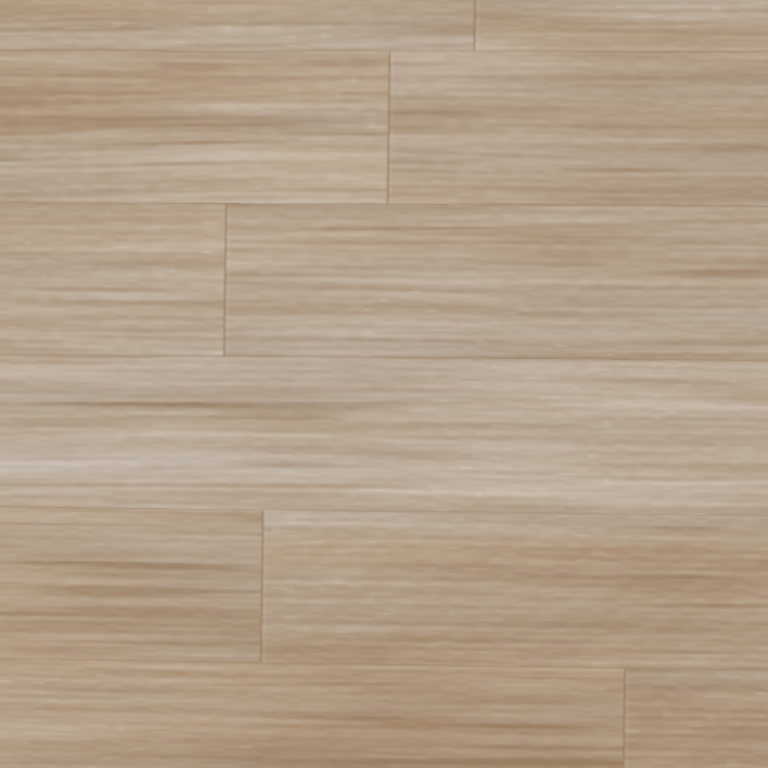
Reproduce this texture procedurally as a WebGL 1 fragment shader.

```glsl
precision highp float;
// Pale oak plank floor: staggered horizontal boards with soft, faint seams.
// Each board shifts a stack of long stretched value noise (clouds, streaks,
// threads, fibres, dark veins, pale flecks) that sets its tone of brown.

uniform vec2 u_resolution;

const vec3 DARK_WOOD = vec3(0.605, 0.497, 0.385);
const vec3 PALE_WOOD = vec3(0.800, 0.752, 0.692);
const vec3 SEAM_COLOR = vec3(0.590, 0.480, 0.360);
const vec3 WARM_TINT = vec3(0.014, -0.003, -0.024);

const float BOARD_HEIGHT = 0.198;
const float FIRST_SEAM = 0.0655;    // distance below the top edge
const float SEAM_TILT = 0.018;      // perspective drop toward the right
const float JOINT_SLANT = 0.015;
const float SEAM_SOFTNESS = 0.0018; // gaussian radius of every gap
const float SEAM_STRENGTH = 0.30;
const float JOINT_STRENGTH = 0.50;
const float GRAIN_BEND = 0.010;
const float GRAIN_STRENGTH = 1.08;
const float BOARD_VARIATION = 0.05;

float hash(vec2 p) {
  return fract(sin(dot(p, vec2(127.1, 311.7))) * 43758.5453);
}

float noise(vec2 p) {
  vec2 i = floor(p);
  vec2 f = fract(p);
  f = f * f * (3.0 - 2.0 * f);
  return mix(mix(hash(i), hash(i + vec2(1.0, 0.0)), f.x),
             mix(hash(i + vec2(0.0, 1.0)), hash(i + vec2(1.0, 1.0)), f.x), f.y);
}

// Horizontal position of the end joint in each row, counted from the top
float jointPosition(float row) {
  if (row < 0.5) return 0.619;
  if (row < 1.5) return 0.506;
  if (row < 2.5) return 0.293;
  if (row < 3.5) return 1.400;
  if (row < 4.5) return 0.341;
  return 0.812;
}

// Signed change of tone caused by the grain at p
float grain(vec2 p) {
  p.y += GRAIN_BEND * (noise(p * vec2(2.5, 8.0)) - 0.5);
  float cloud = noise(p * vec2(2.2, 14.0)) - 0.5;
  float streak = noise(p * vec2(2.4, 50.0)) - 0.5;
  float fineStreak = noise(p * vec2(4.0, 105.0) + 17.0) - 0.5;
  float thread = noise(p * vec2(6.5, 185.0) + 53.0) - 0.5;
  float fibre = noise(p * vec2(60.0, 240.0) + 41.0) - 0.5;
  float patchy = smoothstep(0.25, 0.75, noise(p * vec2(3.5, 12.0) + 9.0));
  float vein = smoothstep(0.62, 0.92, noise(p * vec2(4.0, 115.0) + 63.0));
  float fleck = smoothstep(0.72, 1.0, noise(p * vec2(48.0, 165.0) + 85.0));
  float texture = 0.19 * cloud + 0.19 * streak + 0.23 * fineStreak
                + 0.24 * thread + 0.13 * fibre;
  return texture - 0.22 * vein * patchy + 0.14 * fleck * (1.0 - patchy);
}

// Soft line that is never thinner than a pixel
float lineMask(float dist, float pixel) {
  float radius = max(SEAM_SOFTNESS, 0.6 * pixel);
  return exp(-dist * dist / (radius * radius));
}

void main() {
  vec2 uv = gl_FragCoord.xy / u_resolution;
  float pixel = 1.0 / min(u_resolution.x, u_resolution.y);

  // Board layout, measured downward from the top
  float depth = (1.0 - uv.y) / (1.0 + SEAM_TILT * uv.x);
  float rowCoord = (depth - FIRST_SEAM) / BOARD_HEIGHT + 1.0;
  float row = floor(rowCoord);
  float inRow = fract(rowCoord);
  float jointX = jointPosition(row) - JOINT_SLANT * (inRow - 0.5) * BOARD_HEIGHT;
  float fromJoint = uv.x - jointX;
  vec2 board = vec2(row, step(0.0, fromJoint));
  float seed = hash(board + 3.7);

  // Wood tone: board offset, grain and soft room light
  vec2 grainPoint = vec2(uv.x, depth) + vec2(seed * 37.0, board.y * 11.0 + row * 2.3);
  float middleGlow = exp(-pow((depth - 0.52) / 0.20, 2.0));
  float corner = smoothstep(0.55, 1.0, depth) * mix(0.5, 1.0, smoothstep(0.1, 0.7, uv.x));
  float tone = 0.535 + BOARD_VARIATION * (seed - 0.5) + GRAIN_STRENGTH * grain(grainPoint);
  tone += 0.08 * middleGlow - 0.17 * corner;
  vec3 color = mix(DARK_WOOD, PALE_WOOD, clamp(tone, 0.0, 1.0));

  // Warm and grey drift along the grain
  float warmth = noise(grainPoint * vec2(2.0, 22.0) + 29.0) - 0.5;
  color += WARM_TINT * (warmth + 0.2 * corner - 0.3 * middleGlow);

  // Long seams fade in and out; end joints carry a faint bright bevel
  float seamDist = min(inRow, 1.0 - inRow) * BOARD_HEIGHT;
  float seamFade = 0.35 + noise(vec2(uv.x * 7.0, floor(rowCoord + 0.5) * 5.3));
  float seam = lineMask(seamDist, pixel) * SEAM_STRENGTH * seamFade;
  float joint = lineMask(fromJoint, pixel) * JOINT_STRENGTH;
  float bevel = lineMask(fromJoint - 2.5 * SEAM_SOFTNESS, pixel);
  color = mix(color, PALE_WOOD, 0.14 * bevel);
  color = mix(color, SEAM_COLOR, max(seam, joint));

  gl_FragColor = vec4(color, 1.0);
}
```
